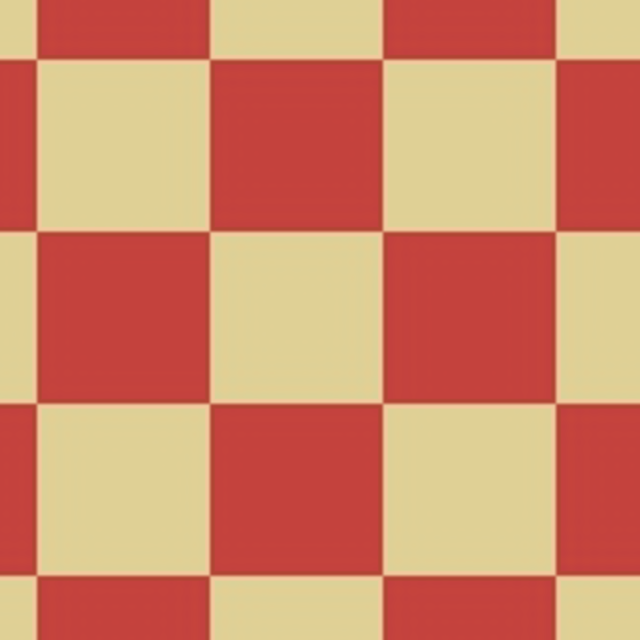
Reproduce this pattern procedurally as a Shadertoy shader.

```glsl
// Red and cream checkerboard, four cells by four, wrapping on both axes. The
// last column and row are narrower and run on across the canvas border. Soft
// boundaries carry peach and brown rims; hashed edge echoes tint the cells.

float hash(vec3 p) {
    p = fract(p * vec3(0.1031, 0.1137, 0.0973));
    p += dot(p, p.yzx + 33.33);
    return fract((p.x + p.y) * p.z);
}

// Damped ripples parallel to the four sides, with a strength for each side
float edgeEchoes(vec2 low, vec2 high, vec2 cell) {
    float sum = 0.0;
    for (int side = 0; side < 4; side++) {
        vec2 inset = side < 2 ? low : high;
        float d = (side & 1) == 0 ? inset.x : inset.y;
        float strength = hash(vec3(cell, float(side)) + 1.7);
        sum += strength * cos(70.0 * d) * exp(-8.0 * d);
    }
    return sum;
}

void mainImage(out vec4 fragColor, in vec2 fragCoord) {
    // Three full cells, then one that takes up the rest of the period
    vec2 pitch = vec2(0.2703, 0.2688);
    vec2 uv = fragCoord / iResolution.xy;
    vec2 grid = fract(uv - vec2(0.0578, 0.1003)) / pitch;
    vec2 cell = min(floor(grid), 3.0);
    vec2 size = mix(vec2(1.0), 1.0 / pitch - 3.0, step(2.5, cell));

    // Distances to the sides of the cell, in units of the pitch
    vec2 low = grid - cell;
    vec2 high = size - low;
    vec2 edge = min(low, high);

    // Smooth checker: the product of the axes keeps the corners joined
    vec2 soft = max(vec2(0.0145), 0.75 / (pitch * iResolution.xy));
    vec2 ramp = smoothstep(-soft, soft, edge) * 2.0 - 1.0;
    float parity = 1.0 - 2.0 * mod(cell.x + cell.y, 2.0);
    float creamAmount = 0.5 + 0.5 * parity * ramp.x * ramp.y;

    // Flat fills with slight edge echoes
    float echo = edgeEchoes(low, high, cell);
    vec3 cream = vec3(0.875, 0.815, 0.585) + echo * vec3(0.022, -0.005, -0.014);
    vec3 red = vec3(0.770, 0.260, 0.240) + echo * vec3(0.012, 0.010, -0.010);

    // Rims on either side of the boundary
    float rim = 1.0 - smoothstep(0.020, 0.035, min(edge.x, edge.y));
    cream = mix(cream, vec3(0.95, 0.79, 0.62), rim);
    red = mix(red, vec3(0.69, 0.27, 0.20), rim);

    fragColor = vec4(mix(red, cream, creamAmount), 1.0);
}
```
